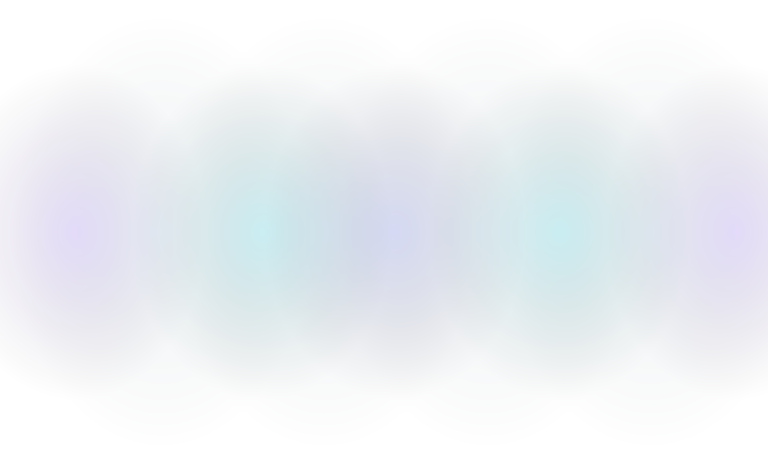
This background is drawn by a Shadertoy shader. Its source:

```glsl
// A pale row of violet, cyan and indigo glows on white.
// Elliptical glows fade through grey to nothing; wide, faint ones
// between the coloured cores join them into one soft horizontal band.

const int CORE_COUNT = 5;
const int VEIL_COUNT = 4;
const float ROW_HEIGHT = 0.504;

const vec3 WHITE  = vec3(1.0);
const vec3 VIOLET = vec3(0.53, 0.33, 0.98);
const vec3 CYAN   = vec3(0.13, 0.86, 0.93);
const vec3 INDIGO = vec3(0.39, 0.41, 0.95);
const vec3 MIST   = vec3(0.60, 0.86, 0.98);

// Strength of an ellipse: 1 at its centre, 0 at its rim and beyond.
float ellipseFalloff(vec2 p, vec2 centre, vec2 radii) {
    return max(0.0, 1.0 - length((p - centre) / radii));
}

// Lay a glow over a base, dimming its tint towards the rim.
vec3 addGlow(vec3 base, vec3 tint, float opacity, float falloff) {
    vec3 dimmedTint = tint * mix(0.15, 1.0, falloff);
    return mix(base, dimmedTint, opacity * falloff);
}

// Tints mirror about the middle core: violet, cyan, indigo, cyan, violet.
vec3 coreTint(int index) {
    int fromMiddle = abs(index - CORE_COUNT / 2);
    return fromMiddle == 0 ? INDIGO : (fromMiddle == 1 ? CYAN : VIOLET);
}

void mainImage(out vec4 fragColor, in vec2 fragCoord) {
    vec2 uv = fragCoord / iResolution.xy;
    vec3 colour = WHITE;

    // Wide veils between the cores
    vec2 veilRadii = vec2(0.195, 0.465);
    for (int i = 0; i < VEIL_COUNT; i++) {
        vec2 centre = vec2(0.21 + 0.2125 * float(i), ROW_HEIGHT);
        float falloff = ellipseFalloff(uv, centre, veilRadii);
        colour = addGlow(colour, MIST, 0.11, falloff);
    }

    // Coloured cores
    float coreX[CORE_COUNT] = float[](0.098, 0.341, 0.514, 0.729, 0.957);
    vec2 coreRadii = vec2(0.17, 0.36);
    for (int i = 0; i < CORE_COUNT; i++) {
        vec2 centre = vec2(coreX[i], ROW_HEIGHT);
        float falloff = ellipseFalloff(uv, centre, coreRadii);
        colour = addGlow(colour, coreTint(i), 0.18, falloff);
    }

    fragColor = vec4(colour, 1.0);
}
```
